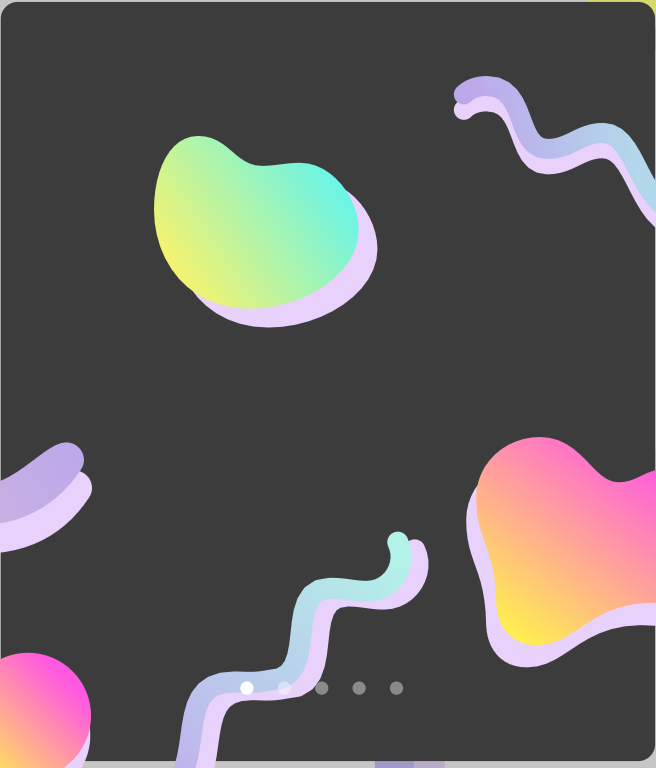
This background is drawn by a Shadertoy shader. Its source:

```glsl
// A path remembers its pen position, nearest distance and inside/outside sign.
struct Path { vec2 pen; float dist; float side; };

Path moveTo(vec2 start) { return Path(start, 1e3, 1.0); }

// Extends the path by a cubic Bezier, walked as short chords.
void curveTo(inout Path path, vec2 p, vec2 b, vec2 c, vec2 d) {
    vec2 a = path.pen;
    for (int i = 1; i <= 12; i++) {
        float t = float(i) / 12.0;
        vec2 ab = mix(a, b, t), bc = mix(b, c, t), cd = mix(c, d, t);
        vec2 next = i == 12 ? d : mix(mix(ab, bc, t), mix(bc, cd, t), t);
        vec2 chord = next - path.pen, toP = p - path.pen;
        float h = clamp(dot(toP, chord) / dot(chord, chord), 0.0, 1.0);
        path.dist = min(path.dist, length(toP - chord * h));
        if ((path.pen.y > p.y) != (next.y > p.y) && toP.x < toP.y * chord.x / chord.y)
            path.side = -path.side;
        path.pen = next;
    }
}

float mintBlob(vec2 p) {
    Path s = moveTo(vec2(25.8, 82.3));
    curveTo(s, p, vec2(29.8, 82.3), vec2(30.6, 78.4), vec2(34.1, 78.4));
    curveTo(s, p, vec2(35.8, 78.4), vec2(37.2, 78.8), vec2(39.1, 78.8));
    curveTo(s, p, vec2(43.2, 78.8), vec2(46.7, 74.3), vec2(46.7, 70.0));
    curveTo(s, p, vec2(46.7, 64.4), vec2(39.6, 59.8), vec2(32.5, 59.8));
    curveTo(s, p, vec2(24.5, 59.8), vec2(20.05, 66.0), vec2(20.05, 72.7));
    curveTo(s, p, vec2(20.05, 78.0), vec2(22.2, 82.3), vec2(25.8, 82.3));
    return s.dist * s.side;
}

float pinkBlob(vec2 p) {
    Path s = moveTo(vec2(62, 35.2));
    curveTo(s, p, vec2(62, 39.7), vec2(65.8, 43.1), vec2(70.3, 43.1));
    curveTo(s, p, vec2(75.8, 43.1), vec2(77.2, 37.2), vec2(80.5, 37.2));
    curveTo(s, p, vec2(83.5, 37.2), vec2(84, 39.5), vec2(89, 39));
    curveTo(s, p, vec2(100, 38), vec2(100, 20), vec2(87, 21.4));
    curveTo(s, p, vec2(77, 22.4), vec2(75.5, 16), vec2(69.9, 16));
    curveTo(s, p, vec2(66.5, 16), vec2(64.7, 18.5), vec2(64.6, 21.5));
    curveTo(s, p, vec2(64.5, 29), vec2(62, 29.5), vec2(62, 35.2));
    return s.dist * s.side;
}

float leftPetal(vec2 p) {
    Path s = moveTo(vec2(-2, 36.8));
    curveTo(s, p, vec2(2.5, 37.4), vec2(6, 42.4), vec2(8.6, 42.4));
    curveTo(s, p, vec2(10.5, 42.4), vec2(11.6, 40.3), vec2(10.5, 38.8));
    curveTo(s, p, vec2(8, 35), vec2(4, 32), vec2(-2, 31.6));
    curveTo(s, p, vec2(-4, 33), vec2(-4, 35), vec2(-2, 36.8));
    return s.dist * s.side;
}

float upperRibbon(vec2 p) {
    Path s = moveTo(vec2(60.4, 87.7));
    curveTo(s, p, vec2(61.2, 88.5), vec2(62.3, 88.8), vec2(63.4, 88.8));
    curveTo(s, p, vec2(68.8, 88.8), vec2(67, 80.6), vec2(71.3, 80.6));
    curveTo(s, p, vec2(74.2, 80.6), vec2(75.6, 82.7), vec2(78.5, 82.7));
    curveTo(s, p, vec2(82.5, 82.7), vec2(83, 75), vec2(87, 72.8));
    return s.dist - 1.3;
}

float lowerRibbon(vec2 p) {
    Path s = moveTo(vec2(51.8, 29.4));
    curveTo(s, p, vec2(53.2, 26.5), vec2(51, 23), vec2(47.8, 23));
    curveTo(s, p, vec2(46, 23), vec2(45, 23.4), vec2(43, 23.4));
    curveTo(s, p, vec2(36.5, 23.4), vec2(42, 11.4), vec2(35, 11.4));
    curveTo(s, p, vec2(33, 11), vec2(32, 11.2), vec2(30.5, 11.2));
    curveTo(s, p, vec2(23.5, 11.2), vec2(26, 4), vec2(23.5, -1.5));
    return s.dist - 1.37;
}

float disc(vec2 p) { return length(p - vec2(3.65, 6.8)) - 8.2; }

float box(vec2 p, vec2 low, vec2 high, float radius) {
    vec2 q = abs(p - 0.5 * (low + high)) - 0.5 * (high - low) + radius;
    return length(max(q, 0.0)) + min(max(q.x, q.y), 0.0) - radius;
}

vec3 gradient(vec2 p, vec2 from, vec2 to, vec3 first, vec3 last) {
    vec2 axis = to - from;
    return mix(first, last, clamp(dot(p - from, axis) / dot(axis, axis), 0.0, 1.0));
}

// Blends a colour over the scene inside the given signed distance.
void paint(inout vec3 scene, float dist, vec3 ink, float alpha) {
    scene = mix(scene, ink, alpha * clamp(0.5 - dist * iResolution.y / 100.0, 0.0, 1.0));
}

void mainImage(out vec4 fragColor, in vec2 fragCoord) {
    vec2 p = 100.0 * fragCoord / iResolution.y; // percent of canvas height
    vec3 lilac = vec3(0.91, 0.82, 0.98), violet = vec3(0.74, 0.66, 0.92);
    vec3 yellow = vec3(1.0, 0.95, 0.3), magenta = vec3(1.0, 0.35, 0.88);

    // Pale surround with coloured slivers, then the dark card
    vec3 scene = vec3(0.77, 0.78, 0.77);
    paint(scene, box(p, vec2(76.4, 96.4), vec2(90, 101), 0.0), vec3(0.84, 0.85, 0.42), 1.0);
    paint(scene, box(p, vec2(84, 93.5), vec2(90, 96.4), 0.0), vec3(0.75, 0.67, 0.78), 1.0);
    paint(scene, box(p, vec2(84, 38), vec2(90, 41.5), 0.0), vec3(0.6, 0.77, 0.77), 1.0);
    paint(scene, box(p, vec2(48.8, -1), vec2(53.9, 1), 0.0), vec3(0.63, 0.6, 0.78), 1.0);
    paint(scene, box(p, vec2(53.9, -1), vec2(57.9, 1), 0.0), vec3(0.73, 0.67, 0.78), 1.0);
    paint(scene, box(p, vec2(0.1, 0.9), vec2(85.3, 99.75), 2.2), vec3(0.235), 1.0);

    // Each shape lies over its own shifted lilac shadow
    paint(scene, mintBlob(p - vec2(2.45, -2.45)), lilac, 1.0);
    paint(scene, mintBlob(p), gradient(p, vec2(23, 61), vec2(45, 76), vec3(1, 0.95, 0.4), vec3(0.4, 0.96, 0.92)), 1.0);
    paint(scene, pinkBlob(p - vec2(-1.3, -2.9)), lilac, 1.0);
    paint(scene, pinkBlob(p), gradient(p, vec2(66, 17), vec2(84, 41), yellow, magenta), 1.0);
    paint(scene, disc(p - vec2(-0.1, -2.6)), lilac, 1.0);
    paint(scene, disc(p), gradient(p, vec2(-3, -1), vec2(9, 11), yellow, magenta), 1.0);
    paint(scene, leftPetal(p - vec2(1.05, -3.65)), lilac, 1.0);
    paint(scene, leftPetal(p), gradient(p, vec2(0, 34), vec2(10, 41), vec3(0.78, 0.69, 0.89), violet), 1.0);
    paint(scene, upperRibbon(p - vec2(0, -2)), lilac, 1.0);
    paint(scene, upperRibbon(p), gradient(p, vec2(63, 82), vec2(82, 86), violet, vec3(0.7, 0.85, 0.92)), 1.0);
    paint(scene, lowerRibbon(p - vec2(2.2, -1)), lilac, 1.0);
    paint(scene, lowerRibbon(p), gradient(p, vec2(24, 0), vec2(51, 29), vec3(0.75, 0.71, 0.93), vec3(0.7, 0.95, 0.91)), 1.0);

    // Row of dots, the first one lit
    for (int i = 0; i < 5; i++)
        paint(scene, length(p - vec2(32.15 + 4.87 * float(i), 10.4)) - 0.86, vec3(1), i == 0 ? 1.0 : 0.4);

    fragColor = vec4(scene, 1.0);
}
```
